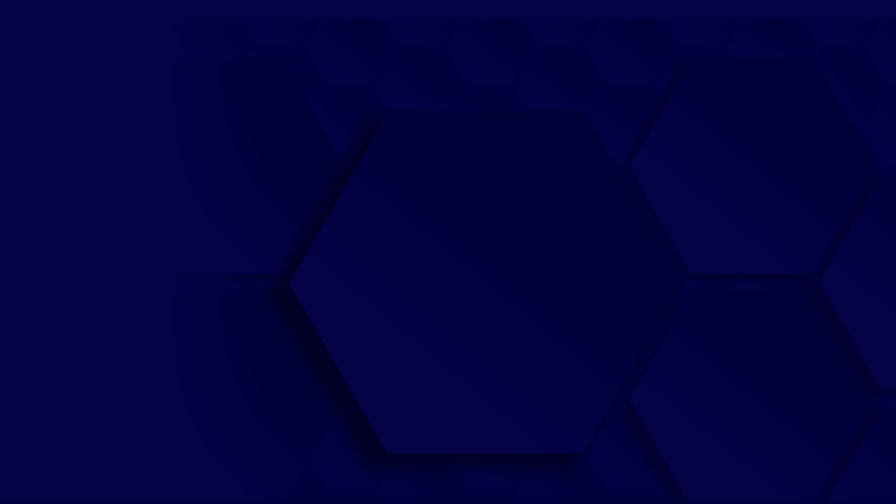
Give the GLSL for this background, as a Shadertoy shader.

```glsl
#define LIGHT vec3(0.018, 0.007, 0.270)
#define DEEP vec3(0.000, 0.000, 0.222)
#define GROOVE vec3(0.004, 0.000, 0.250)
#define SHADOW vec3(0.000, 0.000, 0.110)
#define RIM vec3(0.014, 0.004, 0.275)
#define MAIN_CENTER vec2(0.963, 0.437)
#define MAIN_SIZE 0.337
#define MID_SIZE 0.212
#define MID_STEP vec2(0.377, 0.460)
#define SMALL_STEP 0.1604
#define SHADOW_SHIFT vec2(-0.030, -0.020)
#define TOP_EDGE 0.963

// Flat-topped hexagon; size is the distance from centre to side
float hexDistance(vec2 p, float size) {
    p = abs(p);
    return max(p.y, dot(p, vec2(0.8660, 0.5))) - size;
}

// Face colour: light at lower left, deep at upper right
vec3 faceColor(vec2 p, float size) {
    float slope = dot(p, vec2(0.64, 0.77)) / size;
    return mix(LIGHT, DEEP, smoothstep(-0.65, 0.75, slope));
}

// Offset to the centre of the nearest small cell
vec2 nearestCell(vec2 p) {
    vec2 period = SMALL_STEP * vec2(1.7320, 1.0);
    vec2 a = mod(p + 0.5 * period, period) - 0.5 * period;
    vec2 b = mod(p, period) - 0.5 * period;
    return dot(a, a) < dot(b, b) ? a : b;
}

// Raised tile with a soft shadow and a faint rim
vec3 addTile(vec3 color, vec2 p, float size, float shade, float pixel) {
    float edgeDistance = hexDistance(p, size);
    float shadowDistance = hexDistance(p - SHADOW_SHIFT * size / MAIN_SIZE, size);
    float spread = 0.11 * size;
    color = mix(color, RIM, 0.45 * (1.0 - smoothstep(0.008, 0.034, edgeDistance)));
    color = mix(color, SHADOW, shade * (1.0 - smoothstep(-0.5 * spread, spread, shadowDistance)));
    color = mix(color, SHADOW, 0.3 * shade * (1.0 - smoothstep(0.0, 0.016, edgeDistance)));
    float cover = 1.0 - smoothstep(-pixel, pixel, edgeDistance);
    return mix(color, faceColor(p, size), cover);
}

void mainImage(out vec4 fragColor, in vec2 fragCoord) {
    vec2 p = fragCoord / iResolution.y;
    float pixel = 0.8 / iResolution.y;

    // Small cells
    vec2 cell = nearestCell(p - vec2(0.694, 0.907));
    float cellEdge = hexDistance(cell, 0.5 * SMALL_STEP);
    vec3 color = mix(faceColor(cell, 0.5 * SMALL_STEP), GROOVE, 0.25);
    color = mix(color, GROOVE, smoothstep(-0.012, 0.0, cellEdge));

    // Middle tiles: one column at left, two at right
    for (int i = 0; i < 6; i++) {
        float column = float(i / 2);
        float row = float(i % 2);
        float x = column < 0.5 ? 0.4375 : 1.493 + MID_STEP.x * (column - 1.0);
        float y = 0.668 - MID_STEP.y * row - (column > 1.5 ? 0.228 : 0.0);
        color = addTile(color, p - vec2(x, y), MID_SIZE, 0.45, pixel);
    }

    // Main tile
    color = addTile(color, p - MAIN_CENTER, MAIN_SIZE, 0.75, pixel);

    // Plain margins at left and top, thin dark line at the bottom
    color = mix(LIGHT, color, smoothstep(0.32, 0.56, p.x));
    color = mix(color, LIGHT, smoothstep(TOP_EDGE - pixel, TOP_EDGE + pixel, p.y));
    color = mix(color, DEEP, 0.6 * (1.0 - smoothstep(0.0, 0.020, p.y)));
    fragColor = vec4(color, 1.0);
}
```
